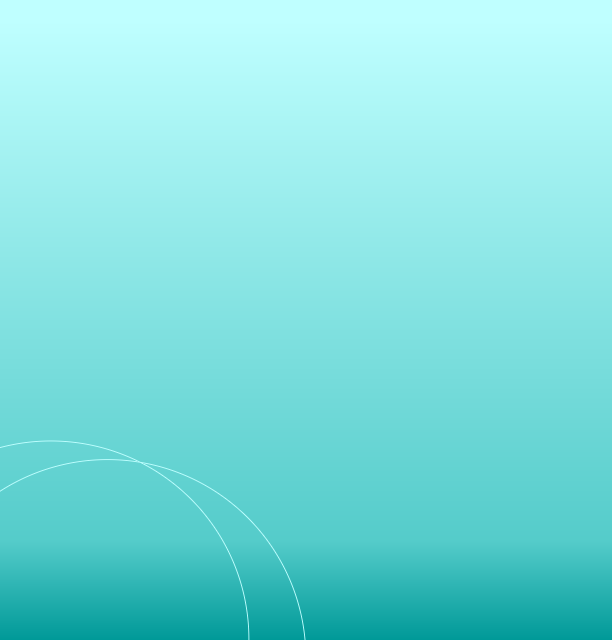
This background is drawn by a Shadertoy shader. Its source:

```glsl
// A pale aqua sky-like gradient that deepens to teal along the bottom,
// with two thin overlapping rings rising from the lower left corner.
// Two linear ramps form the backdrop; ring distances form the lines.

float ringLine(vec2 p, vec2 center, float radius, float pixel) {
    float d = abs(length(p - center) - radius);
    return clamp(0.5 + (0.0007 - d) / pixel, 0.0, 1.0);
}

void mainImage(out vec4 fragColor, in vec2 fragCoord) {
    // Canvas height is one unit
    vec2 p = fragCoord / iResolution.y;
    float pixel = 1.0 / iResolution.y;

    vec3 deepTeal = vec3(0.0, 0.6, 0.595);
    vec3 turquoise = vec3(0.33, 0.798, 0.792);
    vec3 paleAqua = vec3(0.75, 1.0, 1.0);

    // Backdrop: short dark ramp below, long light ramp above
    vec3 color = mix(deepTeal, turquoise, clamp(p.y / 0.154, 0.0, 1.0));
    color = mix(color, paleAqua, clamp((p.y - 0.154) / 0.816, 0.0, 1.0));

    // Rings
    float lines = max(ringLine(p, vec2(0.0794, 0.0015), 0.3095, pixel),
                      ringLine(p, vec2(0.168, -0.028), 0.3099, pixel));
    color = mix(color, paleAqua, lines);

    fragColor = vec4(color, 1.0);
}
```
